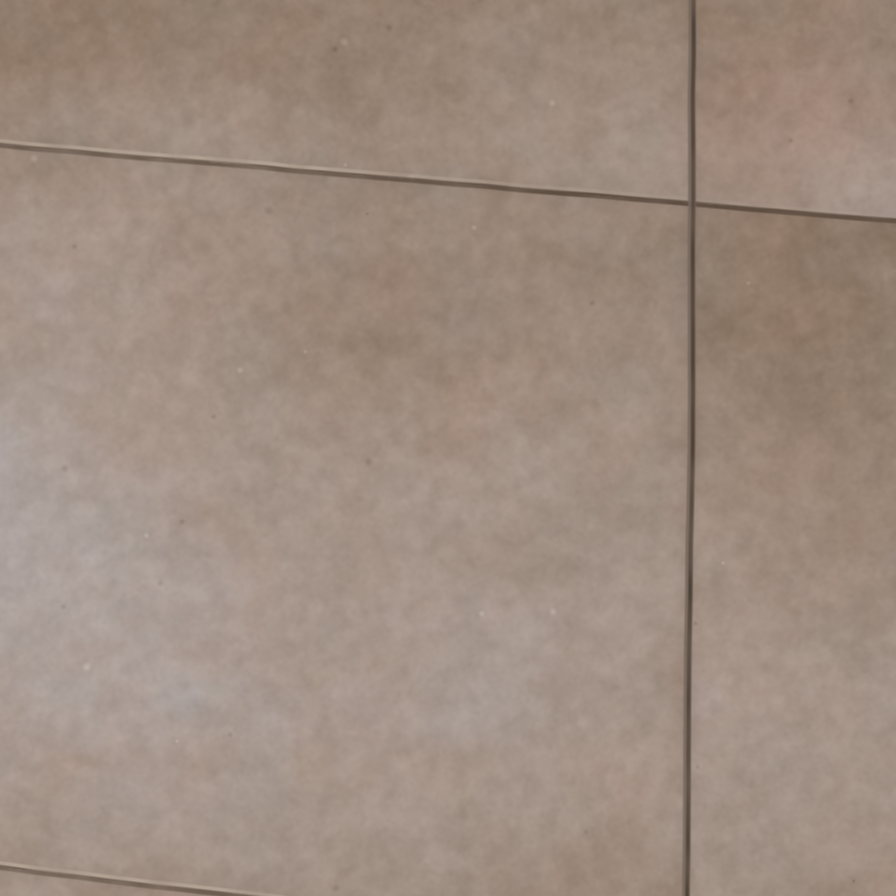
Reproduce this texture procedurally as a three.js fragment shader.

```glsl
// Large matt stone floor tiles seen at a slight angle, parted by thin dark joints.
// Two slanting joint lines span the rows and one near-upright line the columns;
// a soft sheen, even grain and sparse specks give the worn surface.

varying vec2 vUv;

float hash(vec2 p) {
  vec3 q = fract(vec3(p.xyx) * 0.1031);
  q += dot(q, q.yzx + 33.33);
  return fract((q.x + q.y) * q.z);
}

float noise(vec2 p) {
  vec2 i = floor(p);
  vec2 f = fract(p);
  f = f * f * (3.0 - 2.0 * f);
  return mix(mix(hash(i), hash(i + vec2(1.0, 0.0)), f.x),
             mix(hash(i + vec2(0.0, 1.0)), hash(i + 1.0), f.x), f.y);
}

float fbm(vec2 p) {
  float sum = 0.0;
  float amp = 0.5;
  for (int i = 0; i < 4; i++) {
    sum += amp * noise(p);
    p = mat2(0.8, 0.6, -0.6, 0.8) * p * 2.03 + 17.3;
    amp *= 0.5;
  }
  return sum - 0.47;
}

// Soft round patch of light around a centre
float glow(vec2 p, vec2 centre, vec2 radius) {
  vec2 d = (p - centre) / radius;
  return exp(-dot(d, d));
}

// Smooth line of a given half width
float line(float d, float halfWidth) {
  return 1.0 - smoothstep(halfWidth - 0.0014, halfWidth + 0.0018, abs(d));
}

// One small blurred speck in some of the cells of a grid
float specks(vec2 p, float cells, float share, float seed) {
  vec2 id = floor(p * cells) + seed;
  vec2 centre = 0.2 + 0.6 * vec2(hash(id), hash(id + 41.7));
  float radius = mix(0.003, 0.007, hash(id + 73.1));
  float d = length(fract(p * cells) - centre) / cells;
  return step(hash(id + 11.9), share) * (1.0 - smoothstep(0.0, radius, d));
}

void main() {
  vec2 p = vUv;

  // Tile coordinates: row joints converge a little towards the left
  float rowHeight = 0.806 + 0.0354 * p.x;
  float v = (p.y - 0.0325 + 0.12 * p.x) / rowHeight;
  float u = (p.x - 0.766 - 0.0065 * smoothstep(0.0, 0.7, p.y)) / 0.95;
  vec2 tile = floor(vec2(u, v));

  // Signed distances to the nearest joints, with slightly uneven edges
  float across = (fract(u + 0.5) - 0.5) * 0.95 + 0.0014 * (noise(vec2(p.y * 18.0, 3.0)) - 0.5);
  float down = (fract(v + 0.5) - 0.5) * rowHeight + 0.001 * (noise(vec2(p.x * 24.0, 8.0)) - 0.5);

  // Broad tone: brown at the back, paler in front, grey sheen at the left
  float front = 0.2 + 0.45 * (1.0 - smoothstep(0.2, 0.74, p.y));
  front -= 0.16 * (1.0 - smoothstep(0.0, 0.16, p.y));
  float back = mix(0.3 + 0.25 * p.x, 0.08 + 0.15 * p.x, smoothstep(0.8, 1.0, p.y));
  float tone = mix(front, back, step(1.0, v));
  tone += 0.5 * glow(p, vec2(-0.03, 0.4), vec2(0.25, 0.25));
  tone += 0.34 * glow(p, vec2(0.06, 0.7), vec2(0.3, 0.14));
  tone += 0.12 * glow(p, vec2(0.42, 0.28), vec2(0.25, 0.2));
  tone -= 0.24 * smoothstep(0.72, 0.95, p.x) * smoothstep(0.05, 0.4, p.y) * step(v, 1.0);

  // Cloudy mottling and small blotches
  tone += 0.42 * fbm(p * vec2(5.0, 8.0) + tile * 9.0);
  tone += 0.3 * fbm(p * vec2(20.0, 26.0) + 31.0);

  vec3 brown = vec3(0.555, 0.475, 0.41);
  vec3 beige = vec3(0.642, 0.573, 0.528);
  vec3 grey = vec3(0.68, 0.638, 0.622);
  vec3 colour = mix(brown, beige, clamp(tone / 0.6, -0.2, 1.0));
  colour = mix(colour, grey, smoothstep(0.55, 1.15, tone));

  // Even grain, with faint rosy and cool tints
  vec2 turned = mat2(0.94, 0.34, -0.34, 0.94) * p;
  colour += 0.075 * fbm(turned * 62.0 + 7.0);
  colour += 0.018 * (noise(turned * 190.0) - 0.5);
  colour += vec3(0.03, -0.002, -0.014) * fbm(p * 14.0 + 63.0);
  colour += vec3(0.024, -0.002, -0.004) * glow(p, vec2(0.9, 0.88), vec2(0.13, 0.08));

  // Sparse pale and dark specks
  colour += 0.07 * specks(p, 14.0, 0.07, 0.0);
  colour -= 0.06 * specks(p + 0.37, 17.0, 0.08, 90.0);

  // Soft shade beside the joints
  colour *= 1.0 - 0.06 * exp(-abs(across) * 110.0);
  colour *= 1.0 - 0.06 * exp(-abs(down) * 110.0);

  // Row joints: dark groove under a worn pale lip that fades to the right
  float rowWear = noise(vec2(p.x * 45.0, tile.y + 20.0));
  float lip = line(down - 0.0038, 0.002) * (1.0 - 0.75 * smoothstep(0.3, 0.8, p.x));
  colour = mix(colour, vec3(0.72, 0.66, 0.60), lip * (0.4 + 0.45 * rowWear));
  float rowDepth = mix(0.55, 0.85, smoothstep(0.1, 0.7, p.x)) + 0.25 * (rowWear - 0.5);
  colour = mix(colour, vec3(0.35, 0.29, 0.24), line(down + 0.001, 0.0026) * rowDepth);

  // Column joint: grey-brown bed with a darker, worn core
  float columnWear = noise(vec2(p.y * 32.0, 47.0));
  colour = mix(colour, vec3(0.46, 0.40, 0.355), 0.85 * line(across, 0.0042));
  colour = mix(colour, vec3(0.29, 0.245, 0.21), line(across - 0.0012, 0.0019) * (0.5 + 0.45 * columnWear));

  gl_FragColor = vec4(clamp(colour, 0.0, 1.0), 1.0);
}
```
